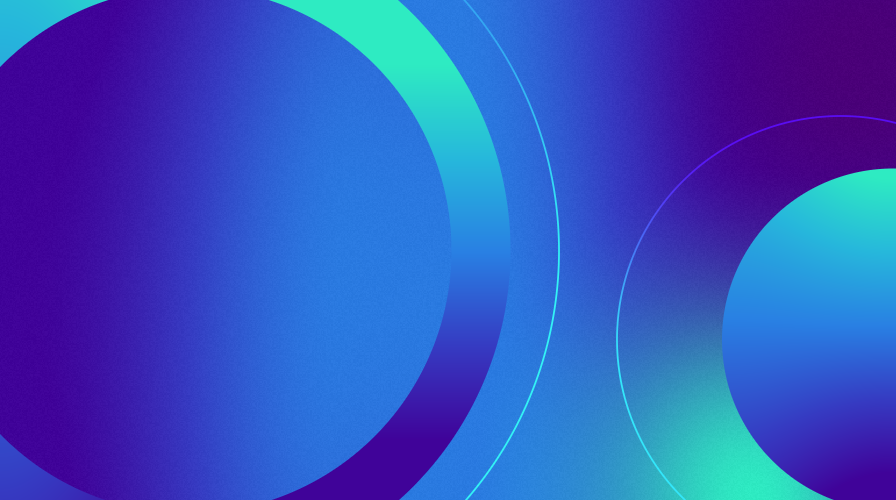
Reproduce this background procedurally as a Shadertoy shader.

```glsl
const vec3 PURPLE  = vec3(0.25, 0.01, 0.60);
const vec3 INDIGO  = vec3(0.21, 0.23, 0.76);
const vec3 BLUE    = vec3(0.16, 0.50, 0.89);
const vec3 CYAN    = vec3(0.15, 0.72, 0.86);
const vec3 TEAL    = vec3(0.18, 0.92, 0.76);
const vec3 MAGENTA = vec3(0.29, 0.00, 0.47);

// Sine-free hash in 0..1
float hash(vec2 cell) {
    vec3 q = fract(cell.xyx * 0.1031);
    q += dot(q, q.yzx + 33.33);
    return fract((q.x + q.y) * q.z);
}

// Shared palette: purple at 0, teal at 1
vec3 ramp(float t) {
    float s = clamp(t, 0.0, 1.0) * 4.0;
    vec3 c = mix(PURPLE, INDIGO, clamp(s, 0.0, 1.0));
    c = mix(c, BLUE, clamp(s - 1.0, 0.0, 1.0));
    c = mix(c, CYAN, clamp(s - 2.0, 0.0, 1.0));
    return mix(c, TEAL, clamp(s - 3.0, 0.0, 1.0));
}

float circle(vec2 p, vec2 center, float radius) {
    return length(p - center) - radius;
}

// Antialiased coverage of a signed distance
float fill(float d, float pixel) {
    return clamp(0.5 - d / pixel, 0.0, 1.0);
}

float stroke(float d, float halfWidth, float pixel) {
    return fill(abs(d) - halfWidth, pixel) * min(1.0, 2.0 * halfWidth / pixel + 0.15);
}

vec3 backdrop(vec2 p) {
    float x = p.x - 0.11 * (1.0 - p.y);
    vec3 c = ramp(0.48 * (1.0 - smoothstep(0.9, 1.5, x)));
    float dusk = 1.0 - smoothstep(0.05, 0.55, length(p - vec2(1.76, 0.88)));
    c = mix(c, MAGENTA, dusk);
    // Teal glow rising from the lower edge
    vec2 q = p - vec2(1.51, 0.0);
    float glow = 1.06 * exp(-9.0 * q.x * q.x - 6.5 * q.y * q.y) - 0.06;
    return mix(c, TEAL, clamp(glow, 0.0, 1.0));
}

vec3 ringColor(vec2 p) {
    float steepness = mix(0.4, 1.0, smoothstep(0.0, 0.6, p.x));
    float y = 0.5 + (p.y - 0.5) * steepness;
    return ramp((y - 0.12) / 0.75);
}

vec3 largeDiscColor(vec2 p) {
    float across = smoothstep(0.05, 0.7, p.x + 0.06 * (0.5 - p.y));
    float falloff = 0.25 * (p.y - 0.45) * (p.y - 0.45);
    return ramp(0.48 * across - falloff);
}

vec3 smallDiscColor(vec2 p) {
    float steepness = mix(1.0, 1.7, smoothstep(1.45, 1.78, p.x));
    return ramp(0.47 + (p.y - 0.33) * steepness);
}

void mainImage(out vec4 fragColor, in vec2 fragCoord) {
    vec2 p = fragCoord / iResolution.y;
    float pixel = 1.0 / iResolution.y;
    float lineWidth = 0.0018;
    float grain = (hash(floor(p * 430.0)) - 0.5) * 0.025;

    vec3 color = backdrop(p) + grain;

    // Thin outlines
    vec3 wideLine = mix(vec3(0.20, 0.95, 0.96), vec3(0.20, 0.65, 0.95), smoothstep(0.4, 1.0, p.y));
    float wide = circle(p, vec2(0.358, 0.498), 0.760);
    color = mix(color, wideLine, stroke(wide, lineWidth, pixel));

    vec3 smallLine = mix(vec3(0.20, 0.90, 0.98), vec3(0.35, 0.05, 0.95), smoothstep(0.25, 0.75, p.y));
    float small = circle(p, vec2(1.681, 0.321), 0.447);
    color = mix(color, smallLine, stroke(small, lineWidth, pixel));

    // Ring and large disc
    float ring = circle(p, vec2(0.351, 0.499), 0.670);
    color = mix(color, ringColor(p), fill(ring, pixel));
    float largeDisc = circle(p, vec2(0.377, 0.499), 0.526);
    color = mix(color, largeDiscColor(p) + grain, fill(largeDisc, pixel));

    // Small disc
    float smallDisc = circle(p, vec2(1.786, 0.321), 0.342);
    color = mix(color, smallDiscColor(p), fill(smallDisc, pixel));

    fragColor = vec4(color, 1.0);
}
```
